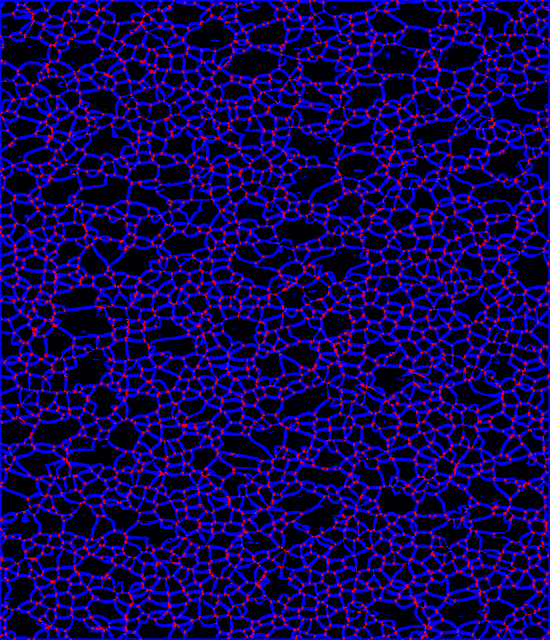
Reproduce this pattern procedurally as a WebGL 2 fragment shader.

```glsl
#version 300 es
precision highp float;
// Irregular foam of dark cells with blue walls and red dots at the wall junctions.
// Scattered ellipses of mixed size divide the plane by distance; walls and junctions
// come from the three nearest ellipses and the gradients of their distances.

uniform vec2 u_resolution;
out vec4 fragColor;

const float ROWS = 54.0;          // grid rows over the canvas height
const vec2 GRID = vec2(1.2, 1.0); // size of one grid box, in rows
const float WALL_HALF = 0.142;    // half the wall width, in rows
const float DOT_HALF = 0.108;     // half the side of a junction dot
const float SMALL_RADIUS = 0.40;
const float LARGE_RADIUS = 0.55;  // extra radius of the rare large cells
const float LARGE_FROM = 0.86;    // rank above which cells become large
const float MAX_STRETCH = 2.4;    // longest horizontal elongation
const float TILT = 0.9;           // spread of cell directions, in radians
const vec3 CELL_COLOR = vec3(0.0, 0.0, 0.02);
const vec3 WALL_COLOR = vec3(0.01, 0.0, 0.97);
const vec3 DOT_COLOR = vec3(0.98, 0.0, 0.02);

vec4 hash4(vec2 p) {
    vec4 q = fract(p.xyxy * vec4(0.1031, 0.1030, 0.0973, 0.1099));
    q += dot(q, q.wzxy + 33.33);
    return fract((q.xxyz + q.yzzw) * q.zywx);
}

// Approximate distance to the ellipse of one grid box (x) and its gradient (yz).
vec3 ellipseField(vec2 p, vec2 box) {
    vec4 h = hash4(box + 71.0);
    float radius = SMALL_RADIUS * h.z * h.z
                 + LARGE_RADIUS * smoothstep(LARGE_FROM, 1.0, h.z);
    vec2 stretch = vec2(mix(1.0, MAX_STRETCH, h.w), 1.0);
    float angle = TILT * (fract(h.w * 7.0) - 0.5);
    float c = cos(angle), s = sin(angle);
    mat2 turn = mat2(c, -s, s, c);

    vec2 d = turn * (p - (box + h.xy) * GRID);
    vec2 slope = d / (stretch * stretch);
    float k = length(d / stretch);
    float m = length(slope) + 1e-5;
    return vec3(k * (k - radius) / m, (slope / m) * turn);
}

// Antialiased coverage of a band with the given half width.
float band(float dist, float halfWidth, float pixel) {
    return clamp((halfWidth - dist) / pixel + 0.5, 0.0, 1.0);
}

void main() {
    float pixel = ROWS / u_resolution.y;
    vec2 p = gl_FragCoord.xy * pixel;
    vec2 size = u_resolution * pixel;

    // Three nearest ellipses
    vec3 first = vec3(1e3, 0.0, 0.0), second = first, third = first;
    vec2 home = floor(p / GRID);
    for (int j = -2; j <= 2; j++) {
        for (int i = -3; i <= 3; i++) {
            vec3 f = ellipseField(p, home + vec2(i, j));
            if (f.x < first.x) {
                third = second; second = first; first = f;
            } else if (f.x < second.x) {
                third = second; second = f;
            } else if (f.x < third.x) {
                third = f;
            }
        }
    }

    // Walls, with even width, and a thin frame at the canvas border
    vec3 a = second - first, b = third - first;
    float wallDist = a.x / max(length(a.yz), 1e-3);
    vec2 border = min(p, size - p);
    wallDist = min(wallDist, min(border.x, border.y));

    // Offset to the junction where all three distances agree
    float det = a.y * b.z - a.z * b.y;
    det = abs(det) < 1e-3 ? 1e-3 : det;
    vec2 offset = vec2(a.z * b.x - a.x * b.z, a.x * b.y - a.y * b.x) / det;
    float dotDist = max(abs(offset.x), abs(offset.y));

    vec3 color = mix(CELL_COLOR, WALL_COLOR, band(wallDist, WALL_HALF, pixel));
    color = mix(color, DOT_COLOR, band(dotDist, DOT_HALF, pixel));
    fragColor = vec4(color, 1.0);
}
```
